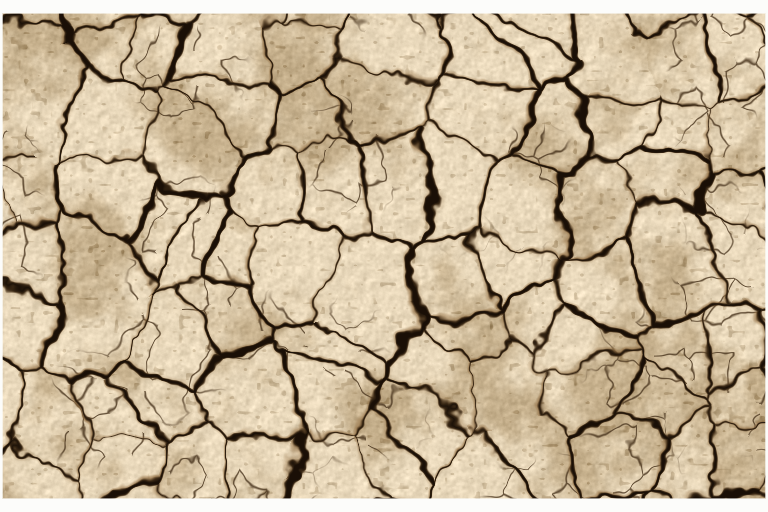
Write a Shadertoy shader that draws this texture.

```glsl
// Sun-baked clay split into plates by dark cracks, framed by thin white margins.
// A warped Voronoi diagram gives the plates; edges between coarse groups of
// plates open wider, and a finer diagram adds hairlines in patches.

vec2 hash2(vec2 p) {
    vec3 q = fract(vec3(p.xyx) * vec3(0.1031, 0.1030, 0.0973));
    q += dot(q, q.yzx + 33.33);
    return fract((q.xx + q.yz) * q.zy);
}

float noise(vec2 p) {
    vec2 i = floor(p), f = fract(p);
    f = f * f * (3.0 - 2.0 * f);
    return mix(mix(hash2(i).x, hash2(i + vec2(1, 0)).x, f.x),
               mix(hash2(i + vec2(0, 1)).x, hash2(i + vec2(1, 1)).x, f.x), f.y);
}

float fbm(vec2 p) {
    float sum = 0.0, amp = 0.5;
    for (int i = 0; i < 5; i++) {
        sum += amp * noise(p);
        p = mat2(1.6, 1.2, -1.2, 1.6) * p + 7.3;
        amp *= 0.5;
    }
    return sum;
}

vec2 site(vec2 id) { return id + 0.07 + 0.86 * hash2(id); }

// Label of the coarse block that a plate belongs to
float block(vec2 id) {
    vec2 p = site(id) / 2.5, base = floor(p);
    float nearest = 1e3, label = 0.0;
    for (int k = 0; k < 9; k++) {
        vec2 c = base + vec2(k % 3 - 1, k / 3 - 1);
        float d = distance(p, c + hash2(c + 61.0));
        if (d < nearest) { nearest = d; label = hash2(c + 17.0).y; }
    }
    return label;
}

// x: signed distance to the crack rim, yz: direction to the crack, w: plate hash
vec4 crackField(vec2 p, bool hairline) {
    vec2 base = floor(p), home = base;
    float nearest = 1e3;
    for (int k = 0; k < 9; k++) {
        vec2 id = base + vec2(k % 3 - 1, k / 3 - 1);
        float d = distance(p, site(id));
        if (d < nearest) { nearest = d; home = id; }
    }
    vec2 a = site(home) - p, normal = vec2(0, 1);
    float gap = 1e3, homeBlock = hairline ? 0.0 : block(home);
    float swell = 0.5 + noise(p * 1.4 + 5.0);
    for (int k = 0; k < 25; k++) {
        vec2 id = home + vec2(k % 5 - 2, k / 5 - 2);
        if (id == home) continue;
        vec2 b = site(id) - p, n = normalize(b - a);
        float edge = dot(0.5 * (a + b), n);
        if (edge > 0.6) continue;
        float h = hash2(home + id + 0.5).x, halfWidth;
        if (hairline) {
            halfWidth = h < 0.45 ? -1.0 : 0.022;
        } else {
            halfWidth = h < 0.07 ? -0.6 : mix(0.010, 0.031, h) * swell;
            if (abs(block(id) - homeBlock) > 1e-4) halfWidth = 0.014 + 0.034 * swell * h + 0.008 * swell;
        }
        if (edge - halfWidth < gap) { gap = edge - halfWidth; normal = n; }
    }
    return vec4(gap, normal, hash2(home + 3.0).x);
}

// Sunlit clay: broad stains, fine relief, grain, pits
vec3 claySurface(vec2 p, float plate) {
    float stain = fbm(p * 0.75 + 11.0) + 0.35 * (fbm(p * 3.2 + 40.0) - 0.5);
    vec3 col = mix(vec3(0.915, 0.85, 0.735), vec3(0.77, 0.685, 0.545),
                   smoothstep(0.40, 0.72, stain + 0.10 * (plate - 0.5)));
    vec2 q = p * 6.0;
    col += 0.26 * (fbm(q + vec2(-0.16, 0.2)) - fbm(q));
    col += 0.075 * (noise(p * 23.0) - 0.5);
    float pit = smoothstep(0.80, 0.93, noise(p * vec2(11.0, 15.0) + 80.0));
    return col - pit * vec3(0.12, 0.13, 0.14);
}

void mainImage(out vec4 fragColor, in vec2 fragCoord) {
    vec2 uv = fragCoord / iResolution.xy;
    float scale = 7.2;
    vec2 p = fragCoord / iResolution.y * scale + 20.0;
    float soft = max(0.9 * scale / iResolution.y, 0.013);

    // Large bends and small jags of the crack lines
    vec2 warped = p;
    warped += 0.38 * (vec2(noise(p * 1.1), noise(p * 1.1 + 31.0)) - 0.5);
    warped += 0.15 * (vec2(noise(p * 4.0 + 9.0), noise(p * 4.0 + 52.0)) - 0.5);
    warped += 0.07 * (vec2(noise(p * 10.0 + 2.0), noise(p * 10.0 + 73.0)) - 0.5);

    vec4 crack = crackField(warped, false);
    vec3 col = claySurface(p, crack.w);

    // Hairlines, only in some patches
    float hair = crackField(warped * 1.9 + 4.7, true).x / 1.9;
    float patchy = smoothstep(0.50, 0.66, noise(p * 0.8 + 90.0));
    float hairInk = 1.0 - smoothstep(-soft, soft, hair);
    col = mix(col, vec3(0.30, 0.22, 0.13), 0.85 * hairInk * patchy);

    // Warm crumbled rim, stronger on the wall facing the light
    float lit = smoothstep(-0.3, 0.8, dot(crack.yz, vec2(0.8, -0.6)));
    float rim = 1.0 - smoothstep(0.0, 0.055, crack.x);
    col = mix(col, vec3(0.56, 0.42, 0.25), rim * (0.15 + 0.65 * lit * noise(p * 1.7 + 25.0)));

    // Dark crack floor, deepest along the middle
    vec3 depth = mix(vec3(0.27, 0.19, 0.10), vec3(0.10, 0.06, 0.025), smoothstep(0.0, 0.03, -crack.x));
    col = mix(depth, col, smoothstep(-soft, soft, crack.x));

    // White margins, broad above and below
    vec2 inset = (0.5 - abs(uv - 0.5) - vec2(0.0035, 0.0265)) * iResolution.xy;
    float inside = clamp(min(inset.x, inset.y) + 0.5, 0.0, 1.0);
    fragColor = vec4(mix(vec3(0.99, 0.99, 0.98), clamp(col, 0.0, 1.0), inside), 1.0);
}
```
